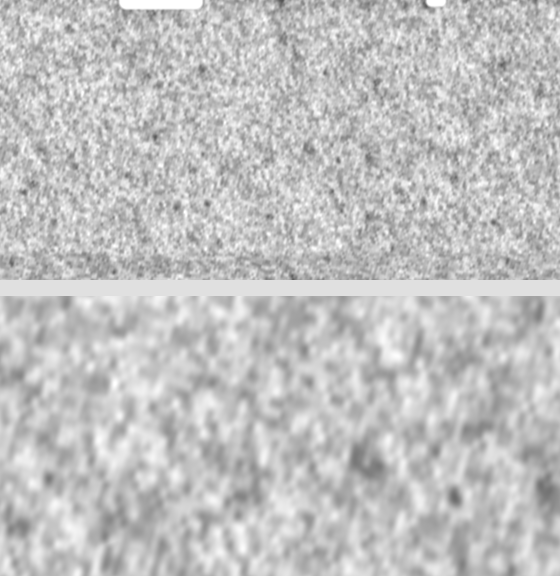
Top, the full canvas; bottom, a detail of the centre.
This texture is drawn by a Shadertoy shader. Its source:

```glsl
#define GRAIN_SCALE vec2(74.0, 50.0)
#define FINE_SCALE vec2(118.0, 84.0)
#define CLOUD_SCALE vec2(17.0, 12.0)
#define STREAK_SCALE vec2(42.0, 66.0)
#define GRAIN_CONTRAST 0.29
#define FINE_CONTRAST 0.21
#define CLOUD_CONTRAST 0.11
#define BASE_GREY 0.765
#define SPECK_CELLS 10.0
#define SPECK_SHARE 0.4
#define SPECK_DEPTH 0.2
#define BAND_TOP 0.105

// Hash without sine
float hash(vec2 p) {
    vec3 q = fract(p.xyx * 0.1031);
    q += dot(q, q.yzx + 33.33);
    return fract((q.x + q.y) * q.z);
}

// Value noise centred on zero
float noise(vec2 p) {
    vec2 cell = floor(p), f = fract(p);
    f = f * f * (3.0 - 2.0 * f);
    float low = mix(hash(cell), hash(cell + vec2(1, 0)), f.x);
    float high = mix(hash(cell + vec2(0, 1)), hash(cell + vec2(1, 1)), f.x);
    return mix(low, high, f.y) - 0.5;
}

vec2 rotate(vec2 p, float angle) {
    float c = cos(angle), s = sin(angle);
    return vec2(c * p.x - s * p.y, s * p.x + c * p.y);
}

// Sparse soft dark spots, one at most per cell
float specks(vec2 p) {
    vec2 home = floor(p * SPECK_CELLS);
    float cover = 0.0;
    for (int y = -1; y <= 1; y++)
    for (int x = -1; x <= 1; x++) {
        vec2 cell = home + vec2(x, y) + 50.0;
        float present = step(hash(cell + 7.0), SPECK_SHARE);
        vec2 centre = (cell - 50.0 + vec2(hash(cell + 19.0), hash(cell + 43.0))) / SPECK_CELLS;
        vec2 d = rotate(p - centre, 0.9 * (hash(cell + 71.0) - 0.7));
        float radius = mix(0.009, 0.017, hash(cell + 97.0));
        d.y /= mix(1.0, 1.7, hash(cell + 113.0));
        cover = max(cover, present * exp(-dot(d, d) / (radius * radius)));
    }
    return cover;
}

// Signed distance to a rounded bite in the upper edge
float notch(vec2 p, float centre, float halfWidth, float depth) {
    float radius = depth * 0.8;
    vec2 d = abs(p - vec2(centre, 1.0)) - vec2(halfWidth, depth) + radius;
    return length(max(d, 0.0)) + min(max(d.x, d.y), 0.0) - radius;
}

void mainImage(out vec4 fragColor, in vec2 fragCoord) {
    vec2 p = fragCoord / iResolution.y;

    // Upright grain, turning to level streaks in the lower band
    float band = 1.0 - smoothstep(BAND_TOP - 0.02, BAND_TOP, p.y);
    float upright = noise(rotate(p, -0.15) * GRAIN_SCALE + 200.0);
    float streaks = noise(p * STREAK_SCALE + 340.0);
    float grain = mix(upright, streaks, band * 0.8);
    float fine = noise(rotate(p, 0.3) * FINE_SCALE + 500.0);
    float cloud = noise(rotate(p, -0.45) * CLOUD_SCALE + 90.0);

    float grey = BASE_GREY + GRAIN_CONTRAST * grain + FINE_CONTRAST * fine + CLOUD_CONTRAST * cloud;
    grey -= SPECK_DEPTH * specks(p);

    // Shaded lower band below a pale line, and a dim upper edge
    float paleLine = (p.y - BAND_TOP - 0.008) / 0.012;
    grey += 0.035 * exp(-paleLine * paleLine) - 0.04 * band;
    grey -= 0.05 * smoothstep(0.95, 1.0, p.y);

    // White bites with a soft dark rim
    float bite = min(notch(p, 1.145 - 0.57, 0.15, 0.034), notch(p, 1.558, 0.036, 0.024));
    grey -= 0.12 * exp(-max(bite, 0.0) / 0.012);
    grey = mix(1.0, grey, smoothstep(-0.006, 0.006, bite));

    fragColor = vec4(vec3(clamp(grey, 0.0, 1.0)), 1.0);
}
```
